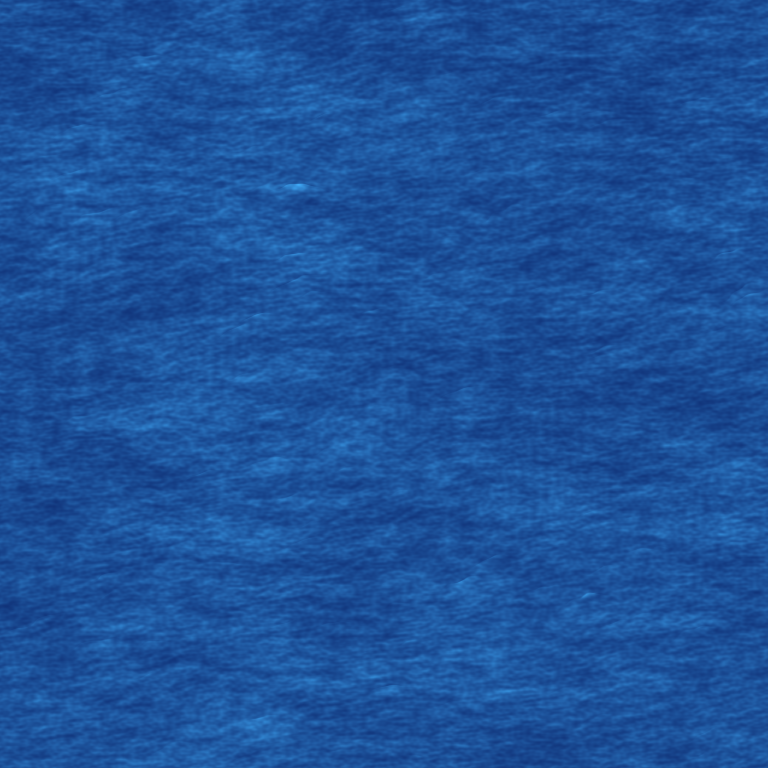
Give the GLSL for this texture, as a three.js fragment shader.

```glsl
varying vec2 vUv;

const vec3 SEA_BLUE = vec3(0.110, 0.318, 0.602);
const vec3 LIGHT_STEP = vec3(0.056, 0.142, 0.150);

float hash(vec2 p) {
  return fract(sin(dot(p, vec2(127.1, 311.7))) * 43758.545);
}

vec2 hash2(vec2 p) {
  return vec2(hash(p), hash(p + 57.3));
}

// Slope of the noise at a lattice corner, applied to the offset from it
float cornerSlope(vec2 cell, vec2 offset) {
  float angle = 6.2832 * hash(cell);
  return dot(vec2(cos(angle), sin(angle)), offset);
}

float gradientNoise(vec2 p) {
  vec2 cell = floor(p);
  vec2 f = fract(p);
  vec2 w = f * f * f * (f * (f * 6.0 - 15.0) + 10.0);
  float low = mix(cornerSlope(cell, f),
                  cornerSlope(cell + vec2(1.0, 0.0), f - vec2(1.0, 0.0)), w.x);
  float high = mix(cornerSlope(cell + vec2(0.0, 1.0), f - vec2(0.0, 1.0)),
                   cornerSlope(cell + 1.0, f - 1.0), w.x);
  return mix(low, high, w.y);
}

// Layered sines bend the streaks gently
vec2 bend(vec2 p) {
  float lift = 0.006 * sin(9.0 * p.x + 13.0 * p.y)
             + 0.002 * sin(24.0 * p.x - 31.0 * p.y + 1.7)
             + 0.0012 * sin(53.0 * p.x + 47.0 * p.y + 4.1);
  return p + vec2(0.0, lift);
}

// Broad light and dark patches
float swell(vec2 p) {
  return 0.48 * gradientNoise(p * vec2(2.3, 5.0) + 3.7)
       + 0.42 * gradientNoise(p * vec2(5.0, 14.0) + 19.1);
}

// Flat streaks, each layer finer, stronger and tilted a little more
float ripples(vec2 p) {
  float sum = 0.0;
  float strength = 0.40;
  vec2 scale = vec2(8.0, 32.0);
  float tilt = 0.01;
  for (int i = 0; i < 4; i++) {
    vec2 q = vec2(p.x, p.y - tilt * p.x);
    sum += strength * gradientNoise(q * scale + 11.3 * float(i));
    strength += 0.07;
    scale *= vec2(1.85, 1.78);
    tilt += 0.035;
  }
  return sum;
}

// One wavelet: a crisp slanted top, fading downward, with shade above it
float wavelet(vec2 q, float halfLength, float slant) {
  float edge = q.y - slant * q.x + 6.0 * q.x * q.x;
  float along = exp(-q.x * q.x / (halfLength * halfLength));
  float lit = exp(min(edge, 0.0) / 0.006) * (1.0 - smoothstep(-0.0005, 0.002, edge));
  float shade = smoothstep(0.0, 0.002, edge) * exp(-max(edge, 0.0) / 0.006);
  return along * (lit - 0.4 * shade);
}

// Wavelets scattered one per cell, most of them faint
float crests(vec2 p, vec2 grid) {
  vec2 home = floor(p * grid);
  float sum = 0.0;
  for (int y = -1; y <= 1; y++) {
    for (int x = -1; x <= 1; x++) {
      vec2 cell = home + vec2(float(x), float(y));
      vec2 centre = (cell + hash2(cell)) / grid;
      vec2 shape = hash2(cell + 91.7);
      float strength = pow(hash(cell + 33.1), 3.5);
      sum += strength * wavelet(p - centre, mix(0.010, 0.026, shape.x),
                                mix(0.05, 0.38, shape.y));
    }
  }
  return sum;
}

void main() {
  vec2 p = bend(vUv);
  float broad = swell(p);
  float streaks = ripples(p);

  // Crests gather on the lighter water and are broken up by fine streaks
  vec2 frayed = p + vec2(0.0, 0.005 * gradientNoise(p * vec2(50.0, 90.0)));
  float gather = smoothstep(-0.2, 0.2, broad);
  float foam = crests(frayed, vec2(14.0, 26.0)) * mix(0.35, 1.0, gather);
  foam *= 0.8 + 0.9 * streaks;

  float grain = 0.50 * gradientNoise(vUv * vec2(130.0, 225.0));
  float light = broad + streaks + grain;
  light += 0.25 * light * light + 1.1 * foam;

  gl_FragColor = vec4(SEA_BLUE + LIGHT_STEP * light, 1.0);
}
```
